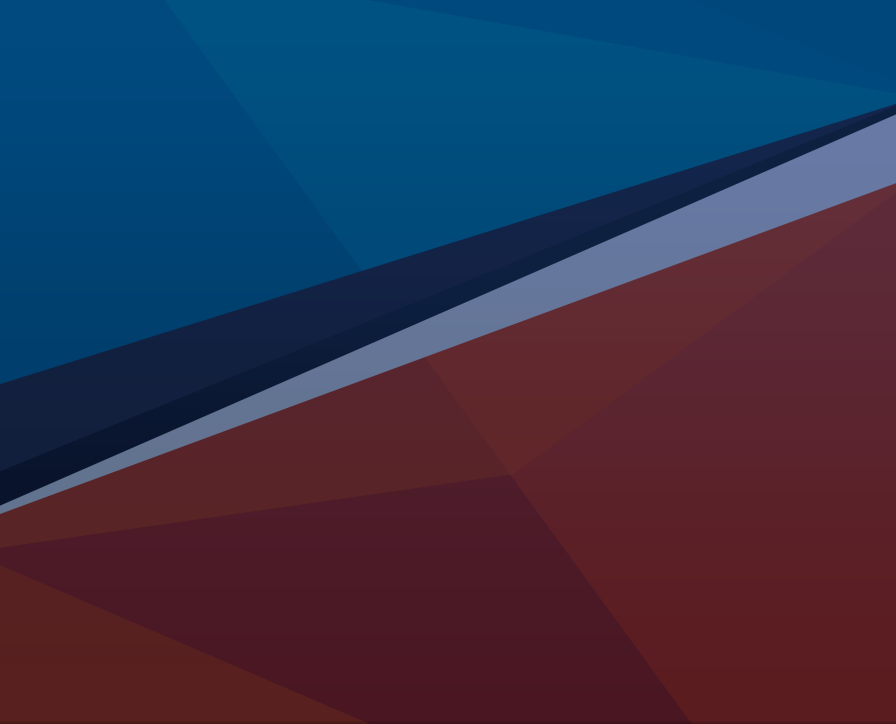
This background is drawn by a WebGL 1 fragment shader. Its source:

```glsl
precision highp float;
// Faceted diagonal background: blue planes above, navy and pale bands, dark red planes below.
uniform vec2 u_resolution;

// Smooth coverage of the area above the line from a to b (a left of b).
float above(vec2 uv, vec2 a, vec2 b) {
  vec2 along = (b - a) * u_resolution;
  vec2 offset = (uv - a) * u_resolution;
  float dist = (along.x * offset.y - along.y * offset.x) / length(along);
  return smoothstep(-0.7, 0.7, dist);
}

vec3 bluePlanes(vec2 uv, float rightOfFold) {
  vec3 deep = mix(vec3(0.0, 0.245, 0.425), vec3(0.0, 0.29, 0.50), smoothstep(0.45, 1.0, uv.y));
  vec3 bright = mix(vec3(0.0, 0.285, 0.47), vec3(0.0, 0.322, 0.51), smoothstep(0.6, 1.0, uv.y));
  vec3 color = mix(deep, bright, rightOfFold);
  color = mix(color, vec3(0.0, 0.287, 0.495), above(uv, vec2(0.41, 1.0), vec2(1.0, 0.871)));
  return mix(color, vec3(0.0, 0.281, 0.487), above(uv, vec2(0.77, 1.0), vec2(1.0, 0.887)));
}

vec3 redPlanes(vec2 uv, float rightOfFold) {
  vec2 corner = vec2(0.573, 0.345);
  // Left of the fold: dark plane, upper strip and lower-left triangle.
  vec3 dark = mix(vec3(0.285, 0.085, 0.13), vec3(0.305, 0.11, 0.165), uv.y / 0.345);
  vec3 strip = mix(vec3(0.345, 0.14, 0.145), vec3(0.345, 0.145, 0.18), smoothstep(0.24, 0.5, uv.y));
  vec3 left = mix(dark, strip, above(uv, vec2(0.0, 0.2435), corner));
  vec3 triangle = mix(vec3(0.345, 0.125, 0.115), vec3(0.34, 0.13, 0.135), uv.y / 0.22);
  left = mix(triangle, left, above(uv, vec2(0.0, 0.2194), vec2(0.4128, 0.0)));
  // Right of the fold: broad plane and the wedge over it.
  vec3 broad = mix(vec3(0.355, 0.11, 0.125), vec3(0.36, 0.165, 0.225), smoothstep(0.0, 0.75, uv.y));
  vec3 wedge = mix(vec3(0.375, 0.15, 0.16), vec3(0.39, 0.18, 0.22), smoothstep(0.345, 0.75, uv.y));
  vec3 right = mix(broad, wedge, above(uv, corner, vec2(1.0, 0.734)));
  return mix(left, right, rightOfFold);
}

void main() {
  vec2 uv = gl_FragCoord.xy / u_resolution;
  float rightOfFold = above(uv, vec2(0.1836, 1.0), vec2(0.7721, 0.0));

  // Stack the bands from the lower red area upward.
  vec3 pale = mix(vec3(0.385, 0.45, 0.56), vec3(0.405, 0.475, 0.645), smoothstep(0.3, 0.84, uv.y));
  vec3 shadow = mix(vec3(0.035, 0.075, 0.17), vec3(0.05, 0.125, 0.25), smoothstep(0.3, 0.65, uv.y));
  vec3 navy = mix(vec3(0.07, 0.12, 0.235), vec3(0.075, 0.145, 0.295), smoothstep(0.35, 0.85, uv.y));
  vec3 color = redPlanes(uv, rightOfFold);
  color = mix(color, pale, above(uv, vec2(0.0, 0.29), vec2(1.0, 0.747)));
  color = mix(color, shadow, above(uv, vec2(0.0, 0.3016), vec2(1.0, 0.842)));
  color = mix(color, navy, above(uv, vec2(0.0, 0.349), vec2(1.0, 0.8535)));
  color = mix(color, bluePlanes(uv, rightOfFold), above(uv, vec2(0.0, 0.4694), vec2(1.0, 0.8565)));

  // Thin darker rim along the bottom.
  color *= mix(0.82, 1.0, smoothstep(0.001, 0.005, uv.y));
  gl_FragColor = vec4(color, 1.0);
}
```
